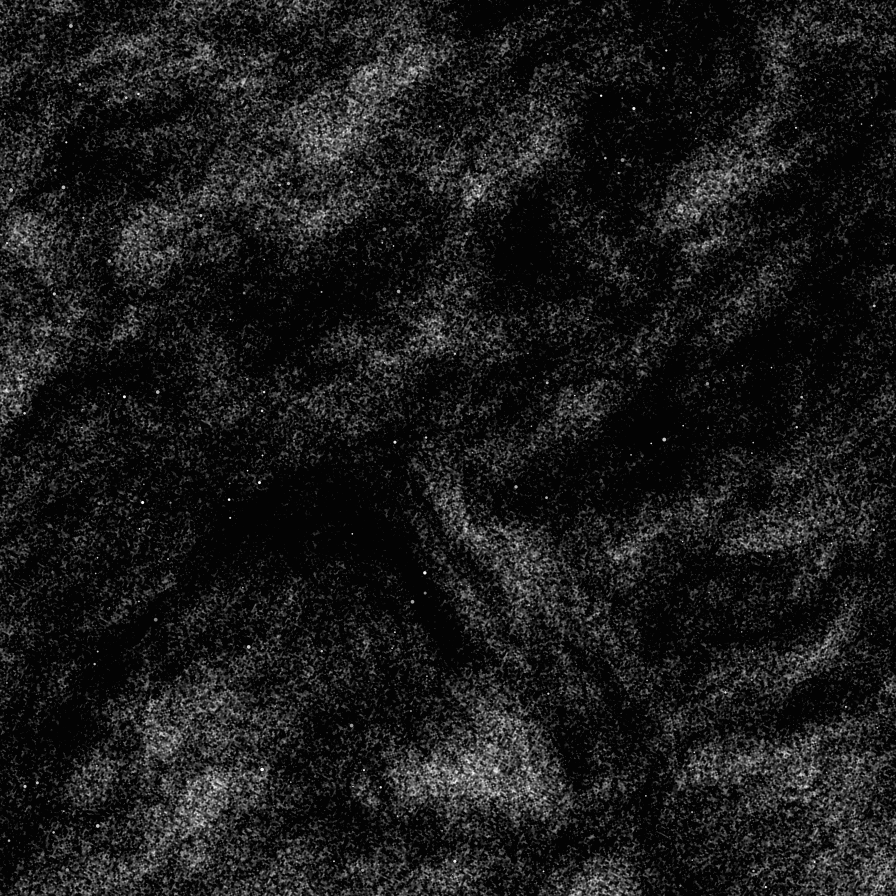
Reproduce this texture procedurally as a WebGL 2 fragment shader.

```glsl
#version 300 es
precision highp float;

#define STREAK_ANGLE 0.66
#define STREAK_SCALE vec2(6.5, 11.5)
#define CLUMP_GAIN 0.72
#define CLUMP_WEIGHT 0.70
#define GRAIN_WEIGHT 0.74
#define GRAIN_SCALE 540.0
#define PATCH_CENTER vec2(0.52, 0.33)
#define PATCH_RADIUS 0.21
#define PATCH_ANGLE -0.95
#define PATCH_SCALE vec2(6.0, 15.0)
#define SPARK_CELLS 60.0
#define SPARK_SHARE 0.07

uniform vec2 u_resolution;
out vec4 fragColor;

// Integer hash giving three values in 0..1
vec3 hash3(vec2 cell, uint seed) {
    uvec3 v = uvec3(ivec3(ivec2(cell), int(seed))) * 1664525u + 1013904223u;
    v.x += v.y * v.z; v.y += v.z * v.x; v.z += v.x * v.y;
    v ^= v >> 16u;
    v.x += v.y * v.z; v.y += v.z * v.x; v.z += v.x * v.y;
    return vec3(v >> 8u) / 16777216.0;
}

mat2 rotation(float angle) {
    float c = cos(angle), s = sin(angle);
    return mat2(c, s, -s, c);
}

// Value noise scaled to zero mean and unit deviation
float noise(vec2 p, uint seed) {
    vec2 cell = floor(p), f = fract(p);
    vec2 w = f * f * (3.0 - 2.0 * f);
    float low = mix(hash3(cell, seed).x, hash3(cell + vec2(1, 0), seed).x, w.x);
    float high = mix(hash3(cell + vec2(0, 1), seed).x, hash3(cell + vec2(1, 1), seed).x, w.x);
    return (mix(low, high, w.y) - 0.5) / 0.2144;
}

// Octave sum kept at unit deviation
float fractalNoise(vec2 p, uint seed) {
    float sum = 0.0, power = 0.0, amplitude = 1.0;
    for (uint i = 0u; i < 5u; i++) {
        sum += amplitude * noise(p, seed + i);
        power += amplitude * amplitude;
        amplitude *= CLUMP_GAIN;
        p = rotation(0.2) * p * 2.03 + 7.3;
    }
    return sum / sqrt(power);
}

// Diagonal clumps, crossed by steeper streaks within a soft patch
float clumps(vec2 p) {
    vec2 d = p - PATCH_CENTER;
    vec2 bend = 0.012 * vec2(noise(p * 9.0, 21u), noise(p * 9.0, 22u));
    float inside = 1.0 - smoothstep(0.5, 1.3, length(d + 2.0 * bend) / PATCH_RADIUS);
    vec2 slope = rotation(-STREAK_ANGLE) * (d + bend) * STREAK_SCALE;
    vec2 cross_slope = rotation(-PATCH_ANGLE) * (d + bend) * PATCH_SCALE;
    float outer = fractalNoise(slope + 31.0, 1u);
    float inner = fractalNoise(cross_slope + 57.0, 11u);
    float blend = mix(outer, inner, inside) / length(vec2(1.0 - inside, inside));
    float broad = noise(rotation(-STREAK_ANGLE) * p * vec2(2.0, 3.5) + 11.0, 31u);
    return 0.94 * blend + 0.34 * broad;
}

// Fine sand at two close sizes
float grain(vec2 p) {
    float fine = noise(rotation(0.5) * p * GRAIN_SCALE, 41u);
    float coarse = noise(rotation(1.1) * p * GRAIN_SCALE * 0.6, 42u);
    return 0.88 * fine + 0.47 * coarse;
}

// Sparse bright specks, one at most per cell
float sparks(vec2 p, float pixel) {
    vec2 g = p * SPARK_CELLS, cell = floor(g);
    vec3 place = hash3(cell, 61u), kind = hash3(cell, 62u);
    float radius = mix(0.05, 0.13, kind.y * kind.y * kind.y);
    float edge = pixel * SPARK_CELLS * 0.7;
    float dist = length(g - cell - mix(vec2(0.25), vec2(0.75), place.xy));
    float speck = 1.0 - smoothstep(radius - edge, radius + edge, dist);
    return speck * step(kind.x, SPARK_SHARE) * mix(0.5, 1.0, kind.z);
}

void main() {
    float pixel = 1.0 / u_resolution.y;
    vec2 p = gl_FragCoord.xy * pixel;

    // Tone curve with clipped blacks and a stretched bright tail
    float z = CLUMP_WEIGHT * clumps(p) + GRAIN_WEIGHT * grain(p);
    float value = max(0.062 + 0.16 * z + 0.022 * z * abs(z), 0.01);

    value = max(value, sparks(p, pixel));
    fragColor = vec4(vec3(min(value, 1.0)), 1.0);
}
```
